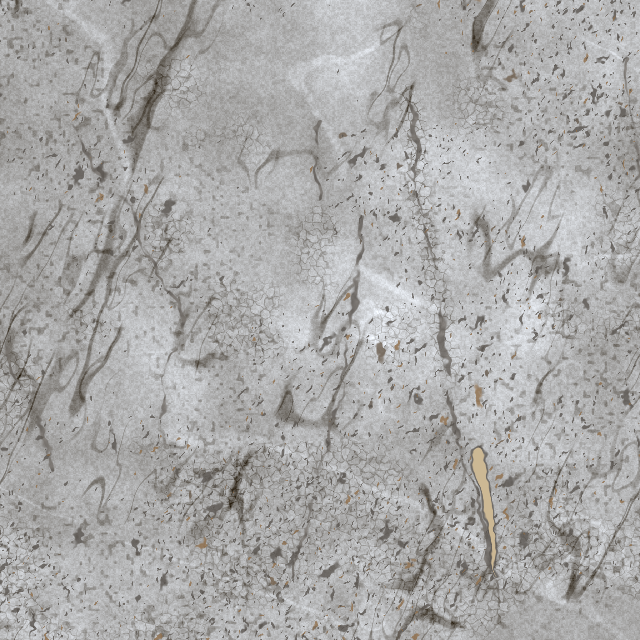
Write a three.js fragment shader that draws this texture.

```glsl
// Weathered grey marble slab: cloudy stone with pale patches, fine grain,
// crumbly pebbled zones, slanted flecks, hairlines and jagged cracks.
// Layers of value noise set one tone, which is then tinted and overlaid.
varying vec2 vUv;

float hash(vec2 p) {
  vec3 q = fract(p.xyx * 0.1031);
  q += dot(q, q.yzx + 33.33);
  return fract((q.x + q.y) * q.z);
}

float noise(vec2 p) {
  vec2 i = floor(p), f = fract(p);
  f = f * f * (3.0 - 2.0 * f);
  return mix(mix(hash(i), hash(i + vec2(1, 0)), f.x),
             mix(hash(i + vec2(0, 1)), hash(i + vec2(1, 1)), f.x), f.y);
}

float fbm(vec2 p) {
  float sum = 0.0, amp = 0.52;
  for (int i = 0; i < 5; i++) {
    sum += amp * noise(p);
    p = mat2(1.6, 1.2, -1.2, 1.6) * p + 17.3;
    amp *= 0.5;
  }
  return sum;
}

vec2 jitter(vec2 p) { return vec2(noise(p), noise(p + 41.7)) - 0.5; }

// Share of cells that hold a fleck: clustered, sparser at the upper left
float density(vec2 p) {
  float cluster = smoothstep(0.32, 0.75, 0.6 * noise(p * 7.0 + 5.0) + 0.4 * noise(p * 19.0));
  float region = max(smoothstep(0.3, 0.65, p.x), 1.0 - smoothstep(0.15, 0.45, p.y));
  return cluster * mix(0.4, 1.0, region);
}

// Slanted ragged flecks: x = coverage, y = random tint
vec2 flecks(vec2 p, float cells, float keep) {
  vec2 g = p * cells, cell = floor(g), best = vec2(0.0);
  g += 0.22 * jitter(p * 170.0) + 0.12 * jitter(g * 5.0);
  for (int k = 0; k < 9; k++) {
    vec2 id = cell + vec2(mod(float(k), 3.0), floor(float(k) / 3.0)) - 1.0;
    if (hash(id + cells) > keep * density(id / cells)) continue;
    vec2 d = g - id - vec2(hash(id + 7.1), hash(id + 3.7));
    float angle = 0.35 + 1.5 * hash(id + 11.9), size = hash(id + 23.3);
    float c = cos(angle), s = sin(angle);
    d = vec2(c * d.x + s * d.y, c * d.y - s * d.x);
    d /= vec2(mix(0.14, 0.5, size * size), mix(0.06, 0.15, hash(id + 31.1)));
    float cover = 1.0 - smoothstep(0.6, 1.25, length(d));
    if (cover > best.x) best = vec2(cover, hash(id + 57.5));
  }
  return best;
}

// Pebbles: x = distance to the gap, y = random shade
vec2 pebbles(vec2 g) {
  float near = 9.0, next = 9.0, shade = 0.0;
  for (int k = 0; k < 9; k++) {
    vec2 id = floor(g) + vec2(mod(float(k), 3.0), floor(float(k) / 3.0)) - 1.0;
    float d = length(g - id - vec2(hash(id + 2.3), hash(id + 9.1)));
    if (d < near) { next = near; near = d; shade = hash(id + 15.0); }
    else next = min(next, d);
  }
  return vec2(next - near, shade);
}

float segment(vec2 p, vec2 a, vec2 b) {
  vec2 ab = b - a;
  return length(p - a - ab * clamp(dot(p - a, ab) / dot(ab, ab), 0.0, 1.0));
}

float bend(vec2 p, vec2 a, vec2 b, vec2 c) { return min(segment(p, a, b), segment(p, b, c)); }

float glow(vec2 p, float x, float y, float w, float h) {
  vec2 d = (p - vec2(x, y)) / vec2(w, h);
  return exp(-dot(d, d));
}

// Thin contour lines of stretched noise
float hairline(vec2 g, float width) {
  return 1.0 - smoothstep(0.3 * width, width, abs(noise(g) - 0.5));
}

void main() {
  vec2 p = vUv;
  vec2 q = p + 0.026 * jitter(p * 10.0) + 0.014 * jitter(p * 34.0) + 0.006 * jitter(p * 110.0);
  vec2 s = p + 0.09 * jitter(p * 8.0) + 0.035 * jitter(p * 30.0);

  // Clouds and pale patches
  float pale = glow(s, 0.57, 0.91, 0.05, 0.07) + glow(s, 0.52, 0.54, 0.08, 0.13)
    + glow(s, 0.64, 0.51, 0.06, 0.08) + glow(s, 0.8, 0.5, 0.1, 0.11)
    + glow(s, 0.88, 0.64, 0.14, 0.08) + glow(s, 0.7, 0.73, 0.07, 0.06)
    + glow(s, 0.27, 0.42, 0.05, 0.08);
  float tone = 0.697 + 0.15 * (fbm(p * 3.5 + 8.0) - 0.5) + 0.16 * (fbm(p * 17.0) - 0.5);
  tone += 0.105 * min(pale, 1.1);

  // Fine grain and pits
  tone += 0.09 * (noise(p * 230.0) - 0.5) + 0.075 * (hash(floor(p * 512.0)) - 0.5);
  float rough = smoothstep(0.4, 0.62, fbm(p * 6.0 + 3.0) + 0.12 * (0.4 - p.y));
  tone -= 0.16 * rough * smoothstep(0.66, 0.9, noise(p * 150.0 + 9.0));

  // Crumbled pebbles at the bottom and along the main fault
  vec2 knee = vec2(0.69, 0.47);
  float fault = min(bend(q, vec2(0.632, 0.84), vec2(0.67, 0.62), knee),
                    bend(q, knee, vec2(0.72, 0.31), vec2(0.787, 0.08)));
  float crumble = 0.7 * smoothstep(0.46, 0.66, fbm(p * 8.0 + 61.0) + 0.3 * (0.27 - p.y));
  crumble = max(crumble, (1.0 - smoothstep(0.008, 0.03, fault)) * smoothstep(0.3, 0.5, p.y));
  vec2 stone = pebbles(p * 75.0 + 0.5 * jitter(p * 160.0));
  tone += crumble * (0.09 * (stone.y - 0.4) - 0.2 * (1.0 - smoothstep(0.03, 0.2, stone.x)));

  // Pale veins and rounded shell outlines
  vec2 slant = mat2(0.91, 0.41, -0.41, 0.91) * p + 0.012 * jitter(p * 30.0);
  tone += 0.07 * hairline(slant.yx * vec2(7.0, 2.5) + 4.0, 0.018) * smoothstep(0.4, 0.6, noise(p * 8.0));
  for (int i = 0; i < 8; i++) {
    vec2 seed = vec2(float(i) * 3.7, 12.0);
    float away = length(q - vec2(hash(seed), 0.55 * hash(seed + 9.0)));
    float ring = abs(away - mix(0.012, 0.042, hash(seed + 5.0)));
    tone += 0.06 * (1.0 - smoothstep(0.001, 0.005, ring));
  }

  // Slanted dark hairlines, broken into short runs
  float run = smoothstep(0.52, 0.68, noise(p * vec2(13.0, 8.0) + 20.0));
  tone -= 0.22 * run * hairline(slant * vec2(24.0, 5.0), 0.045);
  tone -= 0.14 * run * hairline(slant * vec2(55.0, 14.0) + 7.0, 0.07);

  // Jagged cracks
  float crack = bend(q, vec2(0.1, 0.82), vec2(0.22, 0.66), vec2(0.28, 0.5));
  crack = min(crack, bend(q, vec2(0.28, 0.5), vec2(0.255, 0.36), vec2(0.25, 0.35)));
  crack = min(crack, bend(q, vec2(0.565, 0.66), vec2(0.54, 0.4), vec2(0.46, 0.09)));
  crack = min(crack, segment(q, vec2(0.495, 0.8), vec2(0.505, 0.68)));
  crack = min(crack, segment(q, vec2(0.0, 0.48), vec2(0.085, 0.27)));
  crack = min(crack, segment(q, vec2(0.98, 0.91), vec2(1.0, 0.72)));
  float wear = noise(p * 38.0 + 2.0);
  float edge = min(crack - 0.0038 * wear, fault - 0.0085 * wear * wear);
  tone -= 0.05 * exp(-120.0 * max(edge, 0.0));
  float cut = (1.0 - smoothstep(-0.001, 0.0016, edge)) * smoothstep(0.15, 0.45, wear);

  // Tint: cool when light, warm when dark
  vec3 color = tone + (tone - 0.68) * vec3(-0.07, 0.0, 0.1);
  vec3 brown = vec3(0.35, 0.33, 0.31), rust = vec3(0.56, 0.43, 0.29);
  color = mix(color, brown + 0.16 * noise(p * 140.0), 0.85 * cut);
  for (int i = 0; i < 3; i++) {
    vec2 fleck = flecks(p, 24.0 * exp2(float(i)), 0.34 + 0.1 * float(i));
    color = mix(color, mix(brown, rust, smoothstep(0.78, 0.9, fleck.y)), 0.8 * fleck.x);
  }

  // Tan filling in the lower fault
  float fill = segment(q, vec2(0.75, 0.28), vec2(0.785, 0.1)) - 0.009 * smoothstep(0.06, 0.24, p.y);
  color = mix(color, brown, 0.75 - 0.75 * smoothstep(0.0005, 0.003, fill));
  color = mix(color, vec3(0.8, 0.72, 0.58), 1.0 - smoothstep(-0.002, 0.0, fill));
  gl_FragColor = vec4(color, 1.0);
}
```
